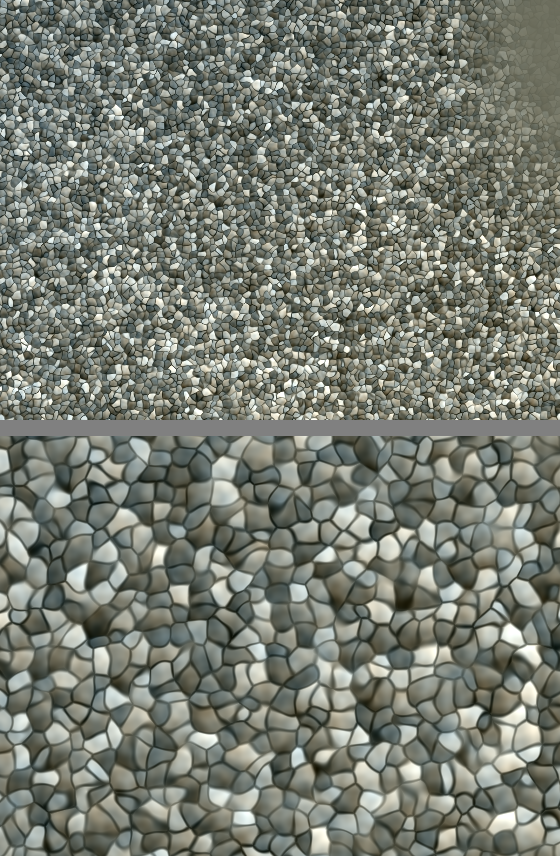
Top, the full canvas; bottom, a detail of the centre.
Give the GLSL for this texture, as a Shadertoy shader.

```glsl
const float GRAIN_ROWS = 62.0;
const vec2 LIGHT_DIR = vec2(0.55, 0.83);
const vec3 STONE_TINT = vec3(0.0, 0.01, -0.042);
const vec3 COOL_TINT = vec3(-0.025, 0.0, 0.035);
const vec3 HAZE = vec3(0.43, 0.435, 0.37);

vec3 hash3(vec2 p) {
    vec3 q = fract(p.xyx * vec3(0.1031, 0.1030, 0.0973));
    q += dot(q, q.yxz + 33.33);
    return fract((q.xxy + q.yzz) * q.zyx);
}

float cornerSlope(vec2 cell, vec2 corner, vec2 f) {
    float angle = 6.2832 * hash3(cell + corner + 57.0).x;
    return dot(vec2(cos(angle), sin(angle)), f - corner);
}

float gradientNoise(vec2 p) {
    vec2 cell = floor(p), f = fract(p);
    vec2 u = f * f * f * (f * (f * 6.0 - 15.0) + 10.0);
    float low = mix(cornerSlope(cell, vec2(0, 0), f), cornerSlope(cell, vec2(1, 0), f), u.x);
    float high = mix(cornerSlope(cell, vec2(0, 1), f), cornerSlope(cell, vec2(1, 1), f), u.x);
    return mix(low, high, u.y);
}

// Distance to a grain centre, stretched along the grain's own axis
float grainDistance(vec2 r, float angle, float stretch, float size) {
    float c = cos(angle), s = sin(angle);
    vec2 local = vec2(c * r.x + s * r.y, c * r.y - s * r.x);
    return length(local * vec2(1.0 / stretch, stretch)) / size;
}

// Softly blended irregular cells: rgb is the grain colour, w the gap to the next grain
vec4 grains(vec2 p) {
    vec2 base = floor(p);
    float nearest = 9.0, second = 9.0, total = 0.0;
    vec3 sum = vec3(0.0);
    for (int y = -2; y <= 2; y++) {
        for (int x = -2; x <= 2; x++) {
            vec2 cell = base + vec2(x, y);
            vec3 place = hash3(cell);
            vec3 look = hash3(cell + 191.0);
            vec2 r = p - cell - 0.1 - 0.8 * place.xy;
            float angle = 1.0 + 2.6 * (place.z - 0.5);
            float d = grainDistance(r, angle, mix(1.0, 1.4, look.y), mix(0.8, 1.2, look.z));

            float tone = mix(0.34, 0.9, look.x * mix(0.4, 1.0, look.x));
            float facet = 0.2 * dot(r, LIGHT_DIR) + 0.18 * dot(r, look.yz - 0.5);
            vec3 tint = vec3(0.05, 0.0, -0.05) * (look.z - 0.5);
            float weight = exp(-17.0 * d);
            sum += weight * (tone + facet + tint);
            total += weight;

            second = min(second, max(nearest, d));
            nearest = min(nearest, d);
        }
    }
    return vec4(sum / total, second - nearest);
}

void mainImage(out vec4 fragColor, in vec2 fragCoord) {
    vec2 uv = fragCoord / iResolution.y;
    float aspect = iResolution.x / iResolution.y;

    // Slightly warped grains with dark gaps of uneven depth
    vec2 p = uv * GRAIN_ROWS;
    vec2 warp = vec2(gradientNoise(p * 0.8), gradientNoise(p * 0.8 + 37.0));
    vec4 grain = grains(p + 0.35 * warp);
    float gapShade = clamp(0.48 + 0.5 * gradientNoise(p * 0.45 + 11.0), 0.2, 0.8);
    vec3 color = grain.rgb * mix(gapShade, 1.0, smoothstep(0.0, 0.27, grain.w));

    // Fine roughness and faint colour fringes
    color += 0.13 * gradientNoise(p * 1.7 + 5.0);
    color += vec3(0.05, 0.0, -0.05) * gradientNoise(p * 1.1 + 83.0);

    // Broad uneven light, brighter below and cooler at the upper left
    float patches = gradientNoise(uv * 5.0 + 3.0) + 0.7 * gradientNoise(uv * 13.0 + 29.0);
    color *= 1.0 + 0.13 * patches + 0.14 * (0.5 - uv.y);
    float cool = clamp(0.75 * uv.y + 0.5 - 0.9 * uv.x / aspect, 0.0, 1.0);
    color += STONE_TINT + COOL_TINT * cool;

    // Smooth haze over the upper right corner
    vec2 toCorner = (uv - vec2(aspect + 0.02, 0.9)) * vec2(1.3, 0.85);
    float haze = 1.0 - smoothstep(0.08, 0.46, length(toCorner) + 0.04 * patches);
    color = mix(color, HAZE, 0.94 * haze);

    fragColor = vec4(clamp(color, 0.0, 1.0), 1.0);
}
```
